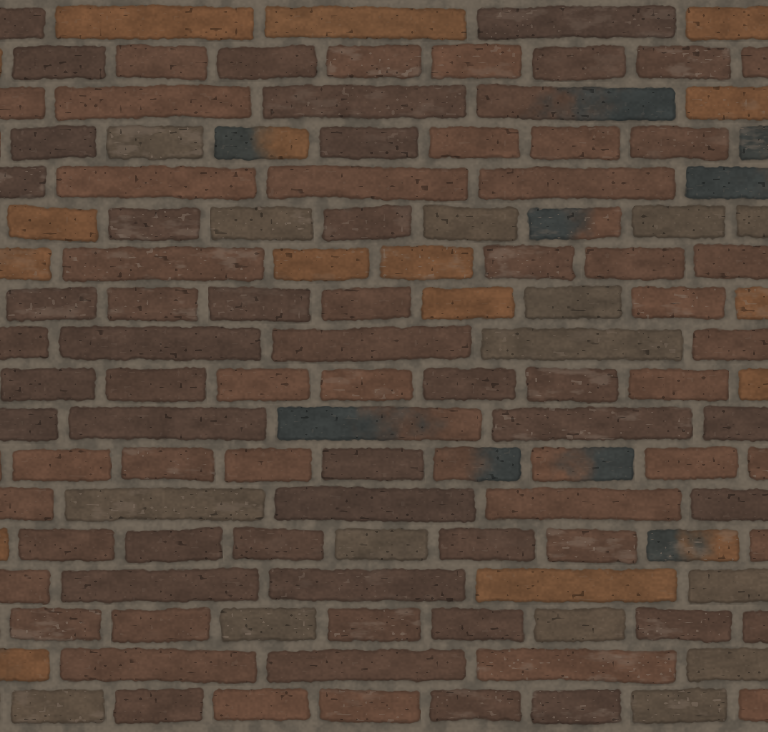
Give the GLSL for this texture, as a WebGL 1 fragment shader.

```glsl
precision highp float;

uniform vec2 u_resolution;

// Wall size in course heights; lengths below share this unit
const vec2 WALL = vec2(19.1, 18.2);
const float LAST_COURSE = 17.0;
const float MIXED_COURSE = 6.0;
const float HEADER = 2.6;
const float JOINT = 0.27;

const vec3 MORTAR_LIGHT = vec3(0.425, 0.385, 0.335);
const vec3 MORTAR_DARK = vec3(0.36, 0.33, 0.29);
const vec3 UMBER = vec3(0.295, 0.235, 0.20);
const vec3 RUSSET = vec3(0.385, 0.28, 0.22);
const vec3 OCHRE = vec3(0.44, 0.305, 0.205);
const vec3 DRAB = vec3(0.335, 0.295, 0.245);
const vec3 SLATE = vec3(0.20, 0.23, 0.23);
const vec3 CHALK = vec3(0.47, 0.41, 0.36);

float hash(vec2 p) {
  return fract(sin(dot(p, vec2(127.1, 311.7))) * 43758.5);
}

float noise(vec2 p) {
  vec2 i = floor(p);
  vec2 f = fract(p);
  f = f * f * (3.0 - 2.0 * f);
  return mix(mix(hash(i), hash(i + vec2(1.0, 0.0)), f.x),
             mix(hash(i + vec2(0.0, 1.0)), hash(i + 1.0), f.x), f.y);
}

float fbm(vec2 p) {
  float sum = 0.0;
  float amp = 0.5;
  for (int i = 0; i < 4; i++) {
    sum += amp * noise(p);
    p = p * 2.03 + 17.3;
    amp *= 0.5;
  }
  return sum / 0.9375;
}

float roundedBox(vec2 p, vec2 halfSize, float radius) {
  vec2 q = abs(p) - halfSize + radius;
  return length(max(q, 0.0)) + min(max(q.x, q.y), 0.0) - radius;
}

// Sideways shift of one vertical joint
float jointShift(float index, float course) {
  return 0.24 * (hash(vec2(index, course) + 3.7) - 0.5);
}

vec3 brickTone(vec2 id, vec2 local, vec2 p) {
  vec3 tone = mix(UMBER, RUSSET, hash(id + 11.0));
  tone = mix(tone, DRAB, 0.8 * step(hash(id + 23.0), 0.14));
  tone = mix(tone, OCHRE, 0.85 * step(0.89, hash(id + 37.0)));
  // Burnt blue-grey ends
  float side = hash(id + 41.0) < 0.5 ? -1.0 : 1.0;
  float burn = smoothstep(-0.5, 0.6, local.x * side + 1.2 * (fbm(p * 2.0) - 0.4));
  return mix(tone, SLATE, 0.85 * burn * step(0.92, hash(id + 53.0)));
}

vec3 weather(vec3 tone, vec2 id, vec2 p) {
  tone *= 0.86 + 0.28 * fbm(p * vec2(2.0, 4.0) + id);
  tone *= 0.95 + 0.10 * noise(p * 16.0);
  // Pale scuffs, white flecks and dark pits
  float worn = smoothstep(0.45, 1.0, hash(id + 67.0));
  float scuff = smoothstep(0.55, 0.75, fbm(p * vec2(1.6, 3.5) + 31.0));
  tone = mix(tone, CHALK, 0.45 * worn * scuff);
  float fleck = smoothstep(0.84, 0.96, noise(p * vec2(9.0, 14.0) + 5.0));
  tone = mix(tone, CHALK, (0.15 + 0.45 * worn) * fleck);
  float pit = smoothstep(0.86, 0.97, noise(p * vec2(8.0, 12.0) + 71.0));
  return tone * (1.0 - 0.3 * pit);
}

void main() {
  vec2 uv = gl_FragCoord.xy / u_resolution;
  vec2 p = vec2(uv.x, 1.0 - uv.y) * WALL - vec2(0.0, 0.05);
  float pixel = WALL.y / u_resolution.y;

  // Courses alternate between long stretchers and short headers
  float wave = 0.08 * (noise(vec2(p.x * 0.5, floor(p.y))) - 0.5);
  float course = clamp(floor(p.y), 0.0, LAST_COURSE);
  bool stretchers = mod(course, 2.0) < 0.5;
  float start = stretchers ? 1.45 : 0.12;
  float x = p.x - start - 0.5 * (hash(vec2(course, 9.0)) - 0.5);
  if (course == MIXED_COURSE && x > 2.0 * HEADER) stretchers = false;
  float pitch = stretchers ? 2.0 * HEADER : HEADER;
  float index = floor(x / pitch);
  vec2 id = vec2(index, course);

  // Brick outline with uneven length, height, tilt and edges
  float left = index * pitch + jointShift(index, course);
  float right = (index + 1.0) * pitch + jointShift(index + 1.0, course);
  vec2 halfSize = vec2(0.5 * (right - left - JOINT),
                       0.39 + 0.035 * (hash(id + 5.0) - 0.3));
  vec2 local = vec2(x - 0.5 * (left + right), p.y - course - 0.5 + wave);
  local.y += 0.05 * (hash(id + 8.0) - 0.5) * local.x / halfSize.x;
  float ragged = 0.10 * (fbm(p * 2.6) - 0.5) + 0.035 * (noise(p * 11.0) - 0.5);
  float d = roundedBox(local, halfSize, 0.10) + ragged;

  // Mortar, shaded beside and beneath each brick
  vec3 mortar = mix(MORTAR_DARK, MORTAR_LIGHT, smoothstep(0.2, 0.65, fbm(p * 3.0 + 50.0)));
  mortar *= 0.96 + 0.08 * noise(p * 15.0);
  float below = smoothstep(-0.1, 0.4, local.y);
  mortar *= 1.0 - (0.10 + 0.14 * below) * exp(-max(d, 0.0) * 22.0);

  // Brick face with a darkened rim
  vec3 brick = weather(brickTone(id, local / halfSize, p), id, p);
  brick *= 1.0 - (0.14 + 0.10 * below) * smoothstep(-0.09, 0.0, d);

  float cover = 1.0 - smoothstep(-pixel, pixel, d);
  gl_FragColor = vec4(mix(mortar, brick, cover), 1.0);
}
```
